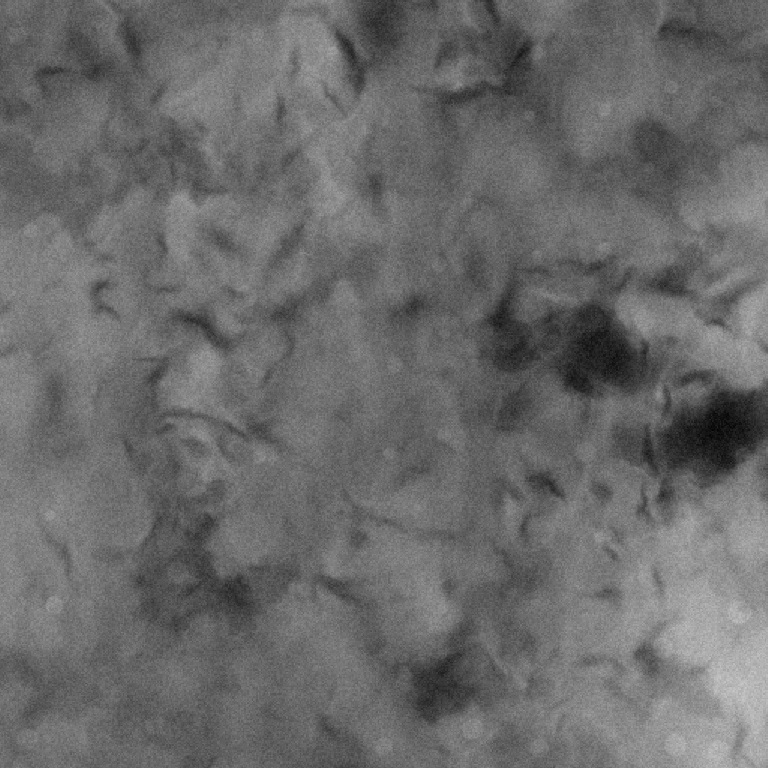
Give the GLSL for this texture, as a WebGL 2 fragment shader.

```glsl
#version 300 es
precision highp float;
// Draws a grainy grey film with blurred dark smudges, faint wisps and pale round specks.

uniform vec2 u_resolution;
out vec4 fragColor;

const float BASE_TONE = 0.468;
const float GRAIN_CELLS = 512.0;

vec2 hash22(vec2 p) {
    vec3 q = fract(p.xyx * vec3(0.1031, 0.1030, 0.0973));
    q += dot(q, q.yzx + 33.33);
    return fract((q.xx + q.yz) * q.zy);
}

float valueNoise(vec2 p) {
    vec2 cell = floor(p);
    vec2 f = fract(p);
    f = f * f * f * (f * (f * 6.0 - 15.0) + 10.0);
    float low = mix(hash22(cell).x, hash22(cell + vec2(1, 0)).x, f.x);
    float high = mix(hash22(cell + vec2(0, 1)).x, hash22(cell + vec2(1, 1)).x, f.x);
    return mix(low, high, f.y);
}

mat2 rotation(float angle) {
    float c = cos(angle), s = sin(angle);
    return mat2(c, s, -s, c);
}

// Layered noise centred on zero.
float cloud(vec2 p) {
    float sum = 0.0, weight = 0.5;
    for (int i = 0; i < 5; i++) {
        sum += weight * (valueNoise(p) - 0.5);
        p = rotation(0.65) * p * 2.03 + 17.3;
        weight *= 0.52;
    }
    return sum;
}

float glow(vec2 uv, vec2 center, float radius) {
    vec2 d = (uv - center) / radius;
    return exp(-dot(d, d));
}

// Scattered, slightly bent ellipses; size is half length and half width in cells.
float smudges(vec2 uv, float cells, vec2 size, float chance, float seed) {
    vec2 p = uv * cells;
    vec2 home = floor(p);
    float sum = 0.0;
    for (int y = -1; y <= 1; y++) {
        for (int x = -1; x <= 1; x++) {
            vec2 cell = home + vec2(x, y);
            vec2 key = cell + seed;
            vec2 place = hash22(key + 3.7);
            vec2 shape = hash22(key + 51.3);
            vec2 style = hash22(key + 97.1);
            vec2 q = rotation(shape.x * 3.14159) * (p - cell - place);
            q.y += (shape.y - 0.5) * 0.7 * q.x * q.x;
            q /= size * mix(vec2(0.55), vec2(1.0), style.yx);
            float strength = mix(0.35, 1.0, style.y);
            sum += step(style.x, chance) * strength * exp(-dot(q, q));
        }
    }
    return sum;
}

// Pale discs with a slightly brighter rim.
float specks(vec2 uv, float cells, float chance) {
    vec2 p = uv * cells;
    vec2 cell = floor(p);
    vec2 place = mix(vec2(0.2), vec2(0.8), hash22(cell + 211.0));
    vec2 style = hash22(cell + 307.0);
    float radius = mix(0.006, 0.0145, style.y);
    float d = length(p - cell - place) / cells - radius;
    float disc = 1.0 - smoothstep(-0.002, 0.0015, d);
    float rim = exp(-pow(d / 0.0015, 2.0));
    return step(style.x, chance) * (disc * mix(0.02, 0.075, place.x) + rim * 0.018);
}

float grain(vec2 uv) {
    vec2 a = hash22(floor(uv * GRAIN_CELLS) + 13.0);
    float coarse = valueNoise(uv * GRAIN_CELLS * 0.55) - 0.5;
    return (a.x + a.y - 1.0) * 0.055 + coarse * 0.04;
}

void main() {
    vec2 uv = gl_FragCoord.xy / u_resolution;

    // Ragged coordinates keep the smudges irregular.
    vec2 ragged = vec2(cloud(uv * 16.0), cloud(uv * 16.0 + 40.0));
    vec2 warped = uv + 0.045 * ragged;

    // Smudges gather in patches and thin out towards the middle.
    float calm = glow(uv, vec2(0.42, 0.6), 0.34);
    float patches = smoothstep(-0.15, 0.2, cloud(uv * 4.0 + 8.0));
    float density = mix(0.4, 1.6, patches) * (1.0 - 0.55 * calm);

    // Dark marks of several sizes, plus shapeless blots.
    float dark = 0.62 * smudges(warped, 6.0, vec2(0.44, 0.28), 0.45, 11.0);
    dark += 0.80 * smudges(warped, 11.0, vec2(0.46, 0.20), 0.5, 71.0);
    dark += 0.48 * smudges(warped, 20.0, vec2(0.48, 0.19), 0.5, 131.0);
    dark += 0.55 * smoothstep(0.04, 0.3, cloud(warped * 9.0 + 63.0));
    float wisps = smudges(warped, 14.0, vec2(0.48, 0.13), 0.45, 191.0);

    // Broad light and mottling.
    float tone = BASE_TONE + 0.27 * cloud(uv * 3.0 + 5.0);
    float mottle = cloud(warped * vec2(16.0, 9.0) + 29.0);
    mottle += 0.6 * cloud(warped * vec2(34.0, 17.0) + 83.0);
    tone += 0.22 * mottle * mix(0.6, 1.2, patches);
    tone += 0.25 * glow(uv, vec2(1.0, 0.08), 0.25);
    tone += 0.16 * glow(uv, vec2(1.0, 0.69), 0.09);
    tone -= 0.07 * glow(uv, vec2(0.05, 0.9), 0.28);

    tone = tone * exp(-dark * density) + 0.08 * wisps * density;
    tone += specks(uv, 11.0, 0.5) + grain(uv);
    fragColor = vec4(vec3(clamp(tone, 0.0, 1.0)), 1.0);
}
```
